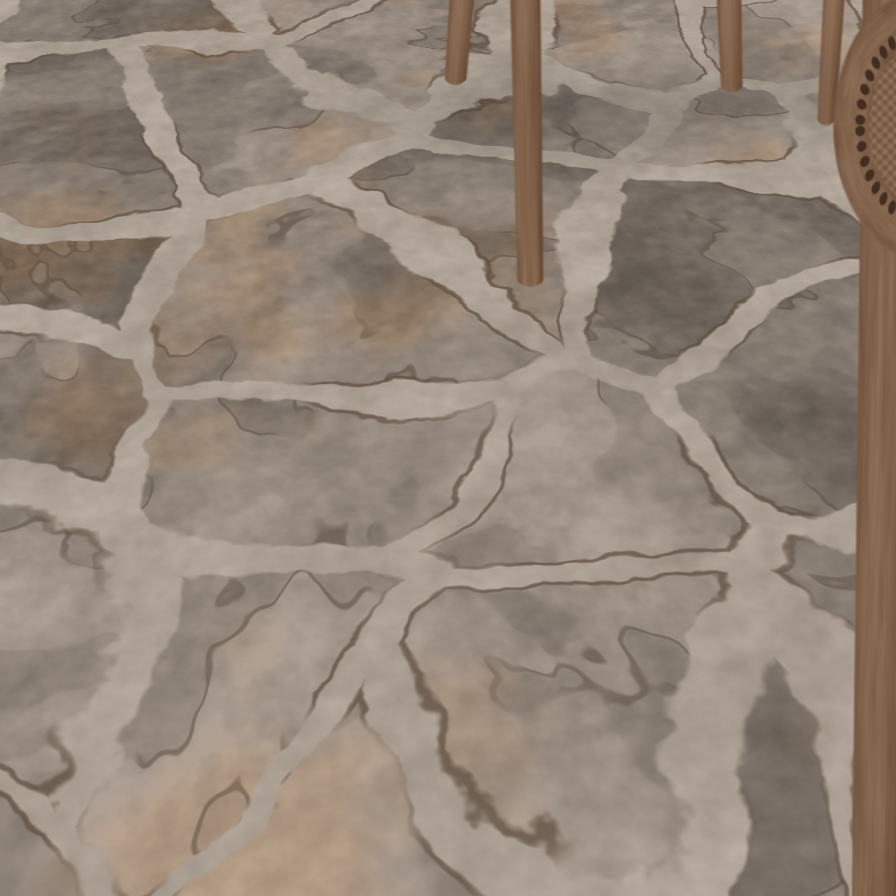
This texture is drawn by a WebGL 1 fragment shader. Its source:

```glsl
precision highp float;
// Irregular flagstone paving in pale mortar, seen at a slant, with wooden chair legs.
uniform vec2 u_resolution;

float hash(vec2 p) {
  vec3 h = fract(p.xyx * vec3(0.1031, 0.103, 0.0973));
  h += dot(h, h.yzx + 33.33);
  return fract((h.x + h.y) * h.z);
}

vec2 hash2(vec2 p) { return vec2(hash(p + 3.7), hash(p + 91.3)); }

float noise(vec2 p) {
  vec2 i = floor(p), f = fract(p);
  f = f * f * (3.0 - 2.0 * f);
  return mix(mix(hash(i), hash(i + vec2(1, 0)), f.x),
             mix(hash(i + vec2(0, 1)), hash(i + vec2(1, 1)), f.x), f.y);
}

float fbm(vec2 p) {
  float sum = 0.0, amp = 0.53;
  for (int i = 0; i < 4; i++) {
    sum += amp * noise(p);
    p = mat2(1.6, 1.2, -1.2, 1.6) * p + 17.0;
    amp *= 0.5;
  }
  return sum;
}

vec2 seed(vec2 cell) { return cell + 0.5 + 0.85 * (hash2(cell) - 0.5); }

// Distance to the nearest joint (x) and the id of the stone (yz).
vec3 stones(vec2 q) {
  vec2 base = floor(q), id = base, nearest = vec2(0.0);
  float best = 9.0;
  for (int j = -1; j <= 1; j++)
    for (int i = -1; i <= 1; i++) {
      vec2 cell = base + vec2(i, j), r = seed(cell) - q;
      if (dot(r, r) < best) { best = dot(r, r); nearest = r; id = cell; }
    }
  float edge = 9.0;
  for (int j = -2; j <= 2; j++)
    for (int i = -2; i <= 2; i++) {
      vec2 r = seed(id + vec2(i, j)) - q, gap = r - nearest;
      if (dot(gap, gap) > 0.0001)
        edge = min(edge, dot(0.5 * (r + nearest), normalize(gap)));
    }
  return vec3(edge, id);
}

vec3 paving(vec2 p) {
  // Perspective: rows shrink towards the top.
  float depth = 1.0 / (1.9 - p.y);
  vec2 q = 4.2 * vec2((p.x - 0.5) * depth, 2.1 * depth) + vec2(7.0, 3.0);
  vec2 bend = vec2(noise(q * 1.3), noise(q * 1.3 + 40.0)) - 0.5;
  vec2 chip = vec2(fbm(q * 6.0), fbm(q * 6.0 + 60.0)) - 0.5;
  vec3 stone = stones(q + 0.5 * bend + 0.13 * chip);

  float joint = (0.035 + 0.075 * noise(q * 1.9 + 8.0)) * (0.55 + 0.65 * depth);
  float inside = stone.x - joint;
  float cover = smoothstep(-0.008, 0.014, inside);
  float id = hash(stone.yz + 5.0);

  // Slanted bedding planes, worn relief and fine grit.
  float turn = id * 6.28;
  vec2 along = vec2(cos(turn), sin(turn));
  vec2 local = q + stone.yz * 3.1;
  float layers = fbm(local * 1.5 + along * dot(local, along));
  float relief = fbm(q * 5.0) - fbm(q * 5.0 + vec2(0.22, -0.18));
  float grit = fbm(q * 22.0) - 0.5;

  float tone = 0.27 + 0.5 * id + 0.75 * (layers - 0.5) + 0.6 * relief + 0.3 * grit;
  tone += 0.16 * smoothstep(0.48, 0.52, layers) + 0.25 * (0.5 - p.y) * (1.0 - p.x);
  vec3 rock = mix(vec3(0.38, 0.345, 0.315), vec3(0.64, 0.59, 0.545), clamp(tone, 0.0, 1.15));
  float rust = smoothstep(0.48, 0.75, fbm(q * 1.7 + 25.0));
  rock += vec3(0.045, 0.005, -0.035) * rust;

  // Broken cracks across the faces.
  float crack = 1.0 - smoothstep(0.003, 0.014, abs(layers - 0.5));
  crack *= smoothstep(0.5, 0.65, noise(q * 3.0 + 12.0));
  rock = mix(rock, vec3(0.35, 0.29, 0.24), 0.5 * crack);

  vec3 mortar = vec3(0.675, 0.63, 0.58) + 0.1 * (fbm(q * 3.0 + 70.0) - 0.5);
  mortar += 0.13 * relief + 0.06 * grit;
  vec3 col = mix(mortar, rock, cover);

  // Dark undercut line along parts of each stone's rim.
  float rim = 1.0 - smoothstep(0.003, 0.018, abs(inside - 0.006));
  rim *= smoothstep(0.45, 0.68, noise(q * 2.4 + 31.0));
  col = mix(col, vec3(0.34, 0.275, 0.22), 0.65 * rim);

  // Soft shade below the chairs.
  vec2 s = (p - vec2(0.68, 0.875)) / vec2(0.24, 0.045);
  return col * (1.0 - 0.17 * exp(-dot(s, s)));
}

vec3 wood(float across, vec2 grainPos) {
  float light = 0.72 - 0.5 * across * across - 0.2 * across + 0.7 * (fbm(grainPos) - 0.5);
  return mix(vec3(0.40, 0.28, 0.195), vec3(0.56, 0.44, 0.345), clamp(light, 0.0, 1.0));
}

void paintLeg(inout vec3 col, vec2 p, vec2 top, vec2 foot, float halfWidth, float soft) {
  float h = (p.y - foot.y) / (top.y - foot.y);
  float x = p.x - mix(foot.x, top.x, h);
  float w = halfWidth * (0.85 + 0.15 * h), across = x / w;
  float cover = smoothstep(soft, -soft, abs(x) - w);
  cover *= smoothstep(-soft, soft, p.y - foot.y - 0.006 * across * across);
  col = mix(col, wood(across, vec2(x * 160.0, p.y * 9.0)), cover);
}

// Oval chair back with a ring of holes around woven cane.
void paintBack(inout vec3 col, vec2 p, float soft) {
  vec2 e = (p - vec2(1.03, 0.86)) / vec2(0.1, 0.15);
  float r = length(e), angle = atan(e.y, e.x);
  vec3 frame = wood((r - 0.85) * 4.0, vec2(r * 20.0, angle * 4.0));
  float weave = sin(p.x * 520.0) * sin(p.y * 520.0);
  frame = mix(frame, vec3(0.5, 0.39, 0.3) + 0.06 * weave, smoothstep(0.62, 0.58, r));
  vec2 hole = vec2((fract(angle * 6.0) - 0.5) / 6.0 * 0.1, (r - 0.7) * 0.1);
  frame = mix(frame, vec3(0.26, 0.18, 0.13), smoothstep(0.007, 0.004, length(hole)));
  col = mix(col, frame, smoothstep(soft, -soft, (r - 1.0) * 0.1));
}

void main() {
  vec2 p = gl_FragCoord.xy / u_resolution;
  float soft = 0.002;
  vec3 col = paving(p);
  paintLeg(col, p, vec2(0.517, 1.02), vec2(0.508, 0.905), 0.014, soft);
  paintLeg(col, p, vec2(0.586, 1.02), vec2(0.592, 0.68), 0.017, soft);
  paintLeg(col, p, vec2(0.813, 1.02), vec2(0.817, 0.897), 0.014, soft);
  paintLeg(col, p, vec2(0.932, 1.02), vec2(0.922, 0.86), 0.012, soft);
  paintLeg(col, p, vec2(0.992, 0.85), vec2(0.976, -0.1), 0.031, soft);
  paintBack(col, p, soft);
  gl_FragColor = vec4(col, 1.0);
}
```
